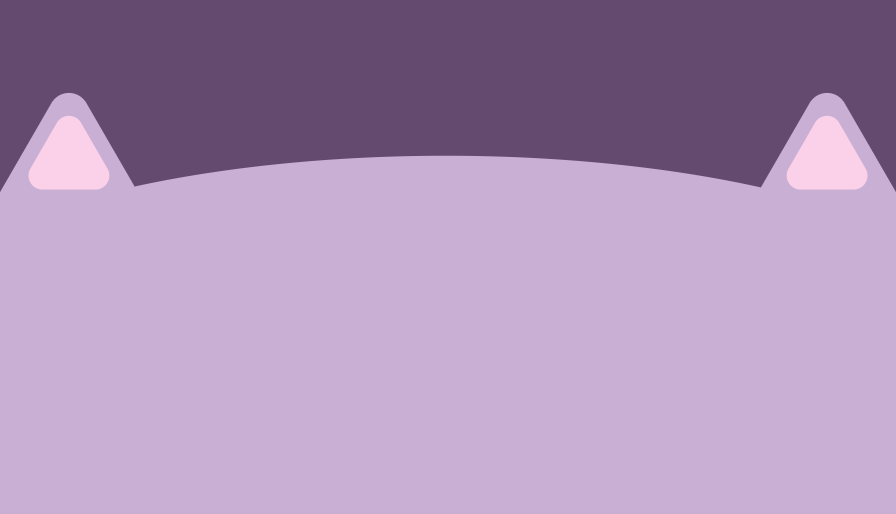
Give the GLSL for this background, as a Shadertoy shader.

```glsl
// Flat lilac dome with two rounded triangular ears against a dusky purple backdrop.

// Lengths are in canvas heights; x is measured from the middle, y from the bottom.
const vec3 DUSK  = vec3(0.396, 0.290, 0.439);
const vec3 LILAC = vec3(0.788, 0.686, 0.831);
const vec3 PINK  = vec3(0.984, 0.820, 0.918);

const vec2  DOME_CENTER  = vec2(-0.0045, 0.344);
const vec2  DOME_RADII   = vec2(1.086, 0.353);
const float EAR_X        = 0.7375;
const float EAR_TIP_Y    = 0.780;
const float EAR_ROUND    = 0.0392;
const float INNER_Y      = 0.6881;
const float INNER_HALF   = 0.0514;
const float INNER_ROUND  = 0.0272;

const float SQRT3 = 1.7320508;

// Approximate distance to an ellipse whose lower half extends straight down.
float domeDistance(vec2 p) {
    p.y = max(p.y, 0.0);
    float k = length(p / DOME_RADII);
    float slope = length(p / (DOME_RADII * DOME_RADII));
    return k * (k - 1.0) / max(slope, 1e-4);
}

// Distance to an endless 60 degree wedge opening downward from the origin.
float wedgeDistance(vec2 p) {
    p.x = abs(p.x);
    vec2 side = vec2(0.5, -0.5 * SQRT3);
    vec2 normal = vec2(0.5 * SQRT3, 0.5);
    return dot(p, side) < 0.0 ? length(p) : dot(p, normal);
}

// Distance to an upright equilateral triangle centred on its centroid.
float triangleDistance(vec2 p, float halfSide) {
    p.x = abs(p.x) - halfSide;
    p.y += halfSide / SQRT3;
    if (p.x + SQRT3 * p.y > 0.0) {
        p = vec2(p.x - SQRT3 * p.y, -SQRT3 * p.x - p.y) * 0.5;
    }
    p.x -= clamp(p.x, -2.0 * halfSide, 0.0);
    return -length(p) * sign(p.y);
}

// Coverage of a shape, softened over one pixel.
float coverage(float d) {
    return clamp(0.5 - d * iResolution.y, 0.0, 1.0);
}

void mainImage(out vec4 fragColor, in vec2 fragCoord) {
    vec2 p = (fragCoord - vec2(0.5 * iResolution.x, 0.0)) / iResolution.y;

    // Mirror one ear to both sides.
    vec2 ear = vec2(abs(p.x) - EAR_X, p.y);
    float dome = domeDistance(p - DOME_CENTER);
    float outer = wedgeDistance(ear - vec2(0.0, EAR_TIP_Y)) - EAR_ROUND;
    float inner = triangleDistance(ear - vec2(0.0, INNER_Y), INNER_HALF) - INNER_ROUND;

    // Layer the body, then the inner ears.
    vec3 color = mix(DUSK, LILAC, coverage(min(dome, outer)));
    color = mix(color, PINK, coverage(inner));
    fragColor = vec4(color, 1.0);
}
```
